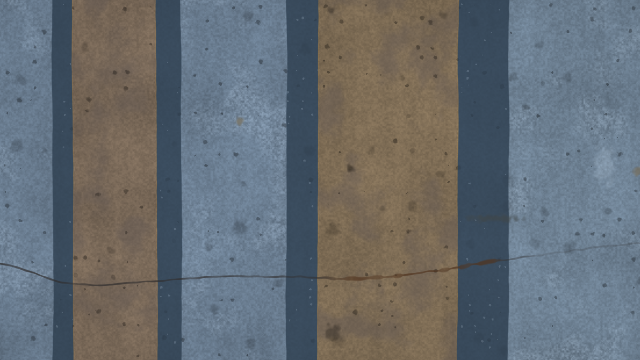
This texture is drawn by a Shadertoy shader. Its source:

```glsl
// Weathered wall painted in vertical blue, navy and ochre bands.
// Wobbly band edges are layered in a loop, then worn with value noise,
// scattered hash-placed specks, a few stains and one sagging rusty crack.

#define BLUE vec3(0.405, 0.477, 0.552)
#define NAVY vec3(0.222, 0.290, 0.358)
#define OCHRE vec3(0.478, 0.412, 0.332)
#define EDGE_WOBBLE 0.004
#define EDGE_SOFT 0.0014
#define MOTTLE 0.13
#define GRAIN 0.13
#define SPECK_AMOUNT 0.30
#define CRACK_WIDTH 0.0021

const float EDGES[8] = float[8](0.146, 0.202, 0.435, 0.504, 0.795, 0.884, 1.272, 1.413);
const float CRACK[10] = float[10](0.266, 0.211, 0.216, 0.231, 0.231, 0.227, 0.247, 0.278, 0.305, 0.327);

float hash(vec2 p) {
    vec3 q = fract(vec3(p.xyx) * 0.1031);
    q += dot(q, q.yzx + 33.33);
    return fract((q.x + q.y) * q.z);
}

float noise(vec2 p) {
    vec2 i = floor(p), f = fract(p);
    f = f * f * (3.0 - 2.0 * f);
    return mix(mix(hash(i), hash(i + vec2(1, 0)), f.x),
               mix(hash(i + vec2(0, 1)), hash(i + vec2(1, 1)), f.x), f.y);
}

float fbm(vec2 p) {
    float sum = 0.0, amp = 0.5;
    for (int i = 0; i < 5; i++) {
        sum += amp * noise(p);
        p = mat2(1.6, 1.2, -1.2, 1.6) * p + 7.3;
        amp *= 0.5;
    }
    return sum;
}

vec3 bandColor(int i) {
    if (i % 2 == 1) return NAVY;
    if (i % 4 == 2) return OCHRE + (i == 2 ? vec3(-0.010, -0.008, 0.008) : vec3(0.005, 0.004, -0.006));
    return BLUE + (i == 8 ? vec3(0.020, 0.022, 0.018) : vec3(0.0));
}

// Soft irregular blot, 1 in the centre
float stain(vec2 p, vec2 center, vec2 radius) {
    float d = length((p - center) / radius) + 0.7 * (noise(p * 90.0) - 0.5);
    return 1.0 - smoothstep(0.35, 1.1, d);
}

// Randomly placed dots, one candidate per cell
float specks(vec2 p, float cells, float density) {
    vec2 id = floor(p * cells), f = fract(p * cells);
    vec2 center = 0.3 + 0.4 * vec2(hash(id + 3.1), hash(id + 17.7));
    float radius = mix(0.07, 0.25, hash(id + 41.3));
    float d = length(f - center) + 0.12 * (noise(p * cells * 7.0) - 0.5);
    return step(hash(id + 71.9), density) * (1.0 - smoothstep(radius * 0.4, radius, d));
}

float crackHeight(float x) {
    float t = clamp(x * 5.0, 0.0, 8.999);
    int i = int(t);
    float a = CRACK[i], b = CRACK[i + 1];
    float before = CRACK[max(i - 1, 0)], after = CRACK[min(i + 2, 9)];
    float f = fract(t);
    return a + 0.5 * f * (b - before + f * (2.0 * before - 5.0 * a + 4.0 * b - after
         + f * (3.0 * (a - b) + after - before)));
}

void mainImage(out vec4 fragColor, in vec2 fragCoord) {
    vec2 p = fragCoord / iResolution.y;
    float soft = max(EDGE_SOFT, 0.75 / iResolution.y);

    // Painted bands with a thin warm rim beside the ochre
    vec3 color = bandColor(0);
    float navy = 0.0, ochre = 0.0, rim = 0.0;
    for (int i = 0; i < 8; i++) {
        float wobble = noise(vec2(p.y * 6.0, float(i) * 9.0)) + 0.3 * noise(vec2(p.y * 45.0, float(i) * 5.0)) - 0.65;
        float lean = (i < 4 ? 0.004 : -0.003) * (0.5 - p.y);
        float d = p.x - EDGES[i] - EDGE_WOBBLE * wobble - lean;
        float inside = smoothstep(-soft, soft, d);
        color = mix(color, bandColor(i + 1), inside);
        navy = mix(navy, float((i + 1) % 2), inside);
        ochre = mix(ochre, float((i + 1) % 4 == 2), inside);
        if (i % 4 == 1 || i % 4 == 2) rim += 1.0 - smoothstep(0.0, 0.004, abs(d));
    }
    color += rim * ochre * vec3(0.07, 0.035, -0.03);

    // Cloudy wear, vertical streaks and fine plaster grain
    float cloud = fbm(p * 7.0) - 0.48;
    float streak = noise(p * vec2(55.0, 3.0)) - 0.5;
    float grain = noise(p * 170.0) + 0.6 * noise(p * 310.0) - 0.8;
    float wear = 1.0 - 0.65 * navy;
    color *= 1.0 + wear * (MOTTLE * 1.7 * cloud + 0.05 * streak + GRAIN * grain);
    float patches = smoothstep(0.48, 0.72, fbm(p * 11.0 + 20.0));
    color = mix(color, vec3(0.38, 0.34, 0.32), 0.45 * patches * ochre);
    float chalk = smoothstep(0.5, 0.75, fbm(p * 9.0 + 50.0)) * (1.0 - ochre) * (1.0 - navy);
    color += 0.06 * chalk * (0.6 + grain);

    // Scattered specks and single stains
    float dirt = specks(p, 11.0, 0.20) * 0.5 + specks(p + 4.0, 27.0, 0.13);
    color *= 1.0 - SPECK_AMOUNT * dirt * wear;
    color += 0.10 * specks(p + 9.0, 48.0, 0.12) * navy;
    float dark = stain(p, vec2(0.975, 0.532), vec2(0.013)) + 0.7 * stain(p, vec2(0.921, 0.972), vec2(0.014))
               + 0.7 * stain(p, vec2(0.923, 0.079), vec2(0.026)) + 0.5 * stain(p, vec2(0.922, 0.363), vec2(0.027))
               + 0.6 * stain(p, vec2(1.458, 0.704), vec2(0.014)) + 0.4 * stain(p, vec2(0.667, 0.370), vec2(0.025));
    color *= 1.0 - 0.38 * min(dark, 1.0);
    float tan_ = stain(p, vec2(0.664, 0.662), vec2(0.015)) + stain(p, vec2(1.772, 0.522), vec2(0.014));
    color = mix(color, vec3(0.46, 0.43, 0.36), 0.7 * tan_);
    color = mix(color, vec3(0.25, 0.27, 0.27), 0.55 * stain(p, vec2(1.375, 0.393), vec2(0.085, 0.014)));
    color += 0.07 * stain(p, vec2(1.678, 0.540), vec2(0.035, 0.065));

    // Sagging crack, thicker and rusty on the wide ochre band
    float crackD = abs(p.y - crackHeight(p.x) - 0.004 * (noise(vec2(p.x * 42.0, 2.0)) - 0.5));
    float rusty = smoothstep(0.87, 0.98, p.x) * (1.0 - smoothstep(1.36, 1.42, p.x));
    float width = CRACK_WIDTH * (0.7 + 0.6 * noise(vec2(p.x * 60.0, 8.0)) + 2.2 * rusty * smoothstep(0.5, 0.8, noise(vec2(p.x * 38.0, 4.0))));
    float line = 1.0 - smoothstep(width * 0.4, width + soft, crackD);
    float strength = mix(0.75, 0.25, smoothstep(1.41, 1.5, p.x)) * (0.55 + 0.45 * noise(vec2(p.x * 30.0, 6.0)));
    color = mix(color, mix(vec3(0.19, 0.18, 0.18), vec3(0.31, 0.20, 0.12), rusty), line * strength);

    // Gentle falloff toward the outer edges
    vec2 q = p / vec2(iResolution.x / iResolution.y, 1.0) - 0.5;
    color *= 1.03 - 0.16 * dot(q, q);
    fragColor = vec4(color, 1.0);
}
```
